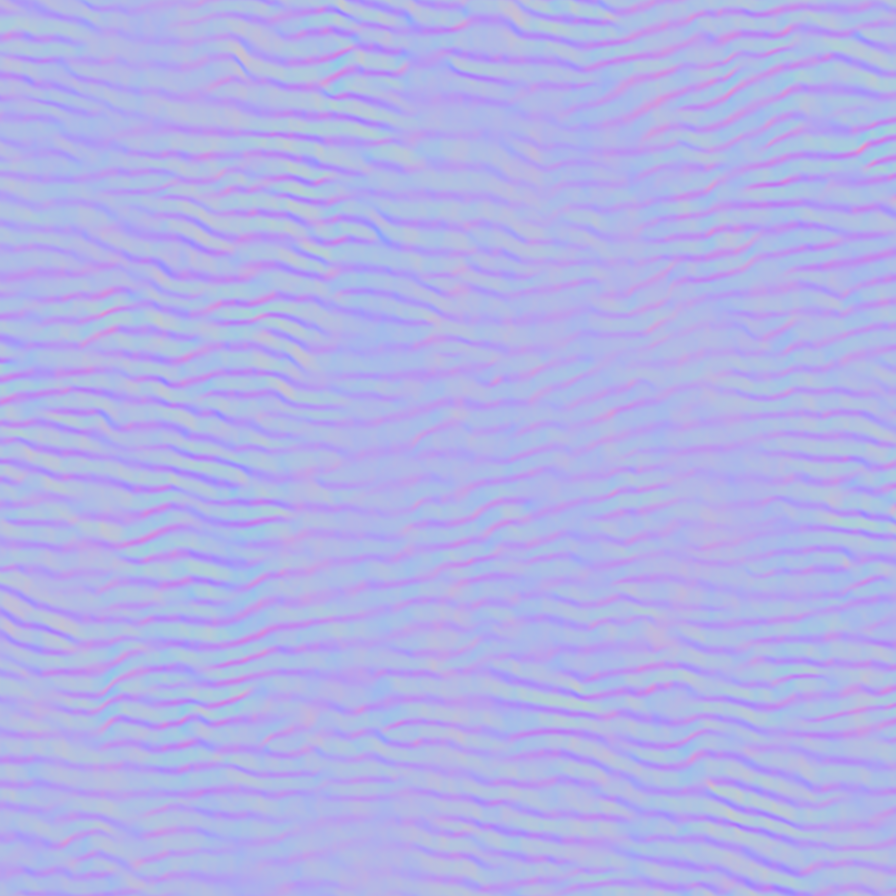
Give the GLSL for this texture map, as a Shadertoy shader.

```glsl
#define RIPPLES 36.0              // crests per canvas height
#define CELL vec2(0.056, 0.031)   // spacing of wave packets
#define TILT 0.26                 // regional crest tilt, radians
#define JITTER 0.26               // tilt spread between packets
#define SLOPE 0.162               // steepness of the ripples
#define SIDE 1.25                 // gain of the sideways slope
#define LEAN 0.17                 // sideways share of the steep faces
#define GRIT 0.20                 // strength of the fine grain
#define SWELL 1.0                 // strength of the broad undulation
#define REST vec2(0.402, 0.385)   // mean surface tilt
#define STEP 0.0018               // distance used for the gradient

const float TAU = 6.2831853;

vec3 hash3(vec2 p) {
    vec3 q = fract(p.xyx * vec3(0.1031, 0.1030, 0.0973));
    q += dot(q, q.yxz + 33.33);
    return fract((q.xxy + q.yzz) * q.zyx);
}

float noise(vec2 p) {
    vec2 i = floor(p), f = fract(p);
    f = f * f * f * (f * (f * 6.0 - 15.0) + 10.0);
    vec2 e = vec2(0.0, 1.0);
    return mix(mix(hash3(i).x, hash3(i + e.yx).x, f.x),
               mix(hash3(i + e.xy).x, hash3(i + e.yy).x, f.x), f.y) * 2.0 - 1.0;
}

// Sum of wave packets; the cosine and sine parts give forking crests.
vec2 packets(vec2 p) {
    vec2 home = floor(p / CELL), wave = vec2(0.0);
    for (int j = -2; j <= 2; j++)
    for (int i = -2; i <= 2; i++) {
        vec2 id = home + vec2(i, j);
        vec3 rnd = hash3(id + 71.0);
        vec2 center = (id + 0.15 + 0.7 * rnd.xy) * CELL;
        vec2 d = p - center;
        vec2 r = d / CELL;
        float angle = TILT * noise(center * 4.0 + 9.0)
                    + JITTER * (fract(rnd.x * 17.0 + rnd.z) * 2.0 - 1.0);
        float freq = RIPPLES * (0.8 + 0.42 * fract(rnd.y * 23.0 + rnd.z));
        float phase = TAU * (freq * dot(d, vec2(-sin(angle), cos(angle))) + rnd.z);
        wave += exp(-dot(r, r)) * vec2(cos(phase), sin(phase));
    }
    return wave;
}

// Sand height, scaled so that a plain ripple has a slope near one.
float height(vec2 p) {
    vec2 bent = p + vec2(0.004 * noise(p * 30.0 + 47.0),
                         0.0060 * noise(p * vec2(20.0, 12.0))
                       + 0.0030 * noise(p * vec2(46.0, 30.0) + 5.0)
                       + 0.0008 * noise(p * vec2(100.0, 80.0) + 7.0));
    vec2 u = packets(bent);
    u *= inversesqrt(dot(u, u) + 0.45);
    float strength = 1.1 + 0.5 * noise(p * 5.0 + 31.0) + 0.3 * noise(p * 14.0 + 23.0);
    float ripple = -strength * u.y * (1.0 + 0.36 * u.x);
    float lumps = 0.62 * noise(p * vec2(36.0, 30.0) + 13.0);
    float swell = SWELL * (1.3 * noise(p * vec2(13.0, 15.0) + 17.0)
                         + 2.2 * noise(p * 6.0 + 29.0));
    float grain = GRIT * (0.7 * noise(p * 80.0) + 0.3 * noise(p * 160.0 + 3.0));
    return (ripple + lumps + swell + grain) / (TAU * RIPPLES);
}

void mainImage(out vec4 fragColor, in vec2 fragCoord) {
    vec2 p = fragCoord / iResolution.y + 2.0;

    // Surface gradient
    float h = height(p);
    vec2 slope = vec2(height(p + vec2(STEP, 0.0)) - h,
                      height(p + vec2(0.0, STEP)) - h) * SLOPE / STEP;

    // Tilted unit normal packed into colour
    vec2 n = REST + vec2(SIDE * slope.x - LEAN * slope.y, slope.y);
    float up = sqrt(max(1.0 - dot(n, n), 0.05));
    fragColor = vec4(0.5 + 0.5 * vec3(n, up), 1.0);
}
```
